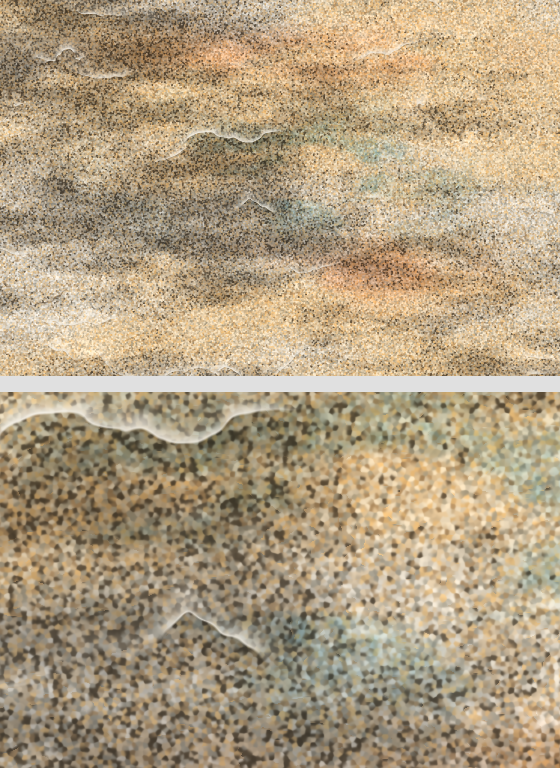
Top: the whole. Bottom: its middle third, enlarged.
Reproduce this texture procedurally as a WebGL 1 fragment shader.

```glsl
precision highp float;
// Weathered sandstone slab: speckled grains, horizontal stains and chipped white ledges.

uniform vec2 u_resolution;

#define GRAINS 250.0        // grains per canvas height
#define GRAIN_SHARPNESS 4.2 // higher gives crisper grain borders
#define GRAIN_JITTER 0.20   // brightness spread between grains
#define MINERAL_SHIFT 0.60  // how far the bands change the mineral mix
#define BAND_SHADE 0.70     // how far the bands change the brightness
#define LEDGE_DENSITY 3.6   // ledges per canvas height
#define LEDGE_WAVINESS 3.0  // how far the ledges wander
#define LEDGE_WIDTH 0.0048  // width of the white chipped rim
#define LEDGE_LIGHT 0.95    // opacity of the rim
#define CRACK_DARKNESS 0.45 // opacity of the shadow lines
#define STAIN_STRENGTH 0.85 // rust and teal tints

const vec3 DARK  = vec3(0.36, 0.31, 0.24);
const vec3 BROWN = vec3(0.65, 0.54, 0.40);
const vec3 GREY  = vec3(0.65, 0.62, 0.55);
const vec3 OCHRE = vec3(0.85, 0.71, 0.50);
const vec3 TAN   = vec3(0.80, 0.72, 0.60);
const vec3 CREAM = vec3(0.86, 0.82, 0.75);
const vec3 RIM   = vec3(0.95, 0.93, 0.89);
const vec3 CRACK = vec3(0.32, 0.25, 0.18);

float hash(vec2 p) {
  vec3 q = fract(p.xyx * 0.1031);
  q += dot(q, q.yzx + 33.33);
  return fract((q.x + q.y) * q.z);
}

float noise(vec2 p) {
  vec2 i = floor(p), f = fract(p);
  f = f * f * (3.0 - 2.0 * f);
  return mix(mix(hash(i), hash(i + vec2(1.0, 0.0)), f.x),
             mix(hash(i + vec2(0.0, 1.0)), hash(i + 1.0), f.x), f.y);
}

float fbm(vec2 p) {
  float sum = 0.0, amp = 0.533;
  for (int i = 0; i < 4; i++) {
    sum += amp * noise(p);
    p = mat2(1.9, 0.3, -0.3, 1.9) * p + 17.3;
    amp *= 0.5;
  }
  return sum;
}

// Soft round falloff around a centre
float spot(vec2 p, vec2 centre, vec2 size) {
  vec2 d = (p - centre) / size;
  return exp(-dot(d, d));
}

// Mineral colour, ordered from dark to light
vec3 mineral(float r) {
  vec3 c = mix(DARK, BROWN, step(0.08, r));
  c = mix(c, GREY, step(0.19, r));
  c = mix(c, OCHRE, step(0.34, r));
  c = mix(c, TAN, step(0.47, r));
  return mix(c, CREAM, step(0.75, r));
}

// Softly blended scattered grains; tone shifts the mix of minerals
vec3 grains(vec2 p, float tone) {
  vec4 sum = vec4(0.0);
  for (int y = -1; y <= 1; y++) {
    for (int x = -1; x <= 1; x++) {
      vec2 id = floor(p) + vec2(float(x), float(y));
      vec2 d = id + 0.1 + 0.8 * vec2(hash(id + 61.0), hash(id + 137.0)) - p;
      float shade = 1.0 + GRAIN_JITTER * (hash(id + 211.0) - 0.5);
      sum += exp(-GRAIN_SHARPNESS * dot(d, d)) * vec4(shade * mineral(hash(id + 7.0) + tone), 1.0);
    }
  }
  return sum.rgb / sum.a;
}

float ledgeHeight(vec2 p) {
  float rough = 0.10 * noise(p * vec2(24.0, 30.0)) + 0.06 * noise(p * 62.0);
  return LEDGE_DENSITY * p.y + LEDGE_WAVINESS * fbm(p * vec2(1.9, 2.9) + 5.0) + rough;
}

// x: white rim, y: dark crack, z: pale upper and dim lower side of the ledge
vec3 ledges(vec2 q) {
  vec2 e = vec2(0.004, 0.0);
  float h = ledgeHeight(q);
  vec2 g = vec2(ledgeHeight(q + e.xy) - h, ledgeHeight(q + e.yx) - h) / e.x;
  float slope = max(length(g), 2.5);
  float phase = fract(h) - 0.5;
  float s = phase / slope;
  float shown = smoothstep(0.50, 0.64, fbm(q * vec2(3.4, 6.0) + 31.0));
  float chipped = smoothstep(0.28, 0.62, noise(q * vec2(13.0, 17.0) + 53.0));
  float width = LEDGE_WIDTH * (0.2 + 1.5 * noise(q * 34.0));
  float rim = smoothstep(-0.002, 0.001, s) * exp(-max(s, 0.0) / width);
  float line = exp(-pow((s + 0.002) / 0.002, 2.0));
  float lit = smoothstep(0.2, 0.8, g.y / slope);
  float side = 1.0 - smoothstep(0.2, 0.8, g.y / slope);
  float plateau = smoothstep(-0.006, 0.006, s) * 2.0 - 1.0;
  plateau *= exp(-abs(s) / 0.035) * (1.0 - smoothstep(0.25, 0.5, abs(phase)));
  return vec3(rim * lit * chipped, line * (0.2 + side) * chipped, plateau) * shown;
}

void main() {
  vec2 uv = gl_FragCoord.xy / u_resolution;
  vec2 p = gl_FragCoord.xy / u_resolution.y;

  // Stretched bands, paler to the right and dark in the upper left
  float tone = 0.9 * (fbm(p * vec2(1.5, 7.0) + 11.0) - 0.5) + 0.7 * (fbm(p * vec2(7.0, 20.0) + 43.0) - 0.5);
  tone += 0.22 * (uv.x - 0.45) - 0.32 * spot(uv, vec2(0.05, 0.92), vec2(0.2, 0.17));
  tone += 0.25 * spot(uv, vec2(0.75, 1.0), vec2(0.4, 0.13));

  vec3 edge = max(max(ledges(p + 3.0), ledges(p + 9.7)), 0.85 * ledges(p + 16.2));
  vec3 stone = grains(p * GRAINS, MINERAL_SHIFT * clamp(tone, -0.3, 0.4));
  stone *= 1.0 + BAND_SHADE * clamp(tone, -0.35, 0.08) + 0.08 * edge.z;

  // Cool and warm drift, then rust and speckled teal stains
  float warmth = smoothstep(0.3, 0.7, fbm(p * vec2(1.8, 5.0) + 103.0));
  stone *= mix(vec3(0.99, 1.01, 1.05), vec3(1.04, 0.99, 0.90), warmth);
  float rust = spot(uv, vec2(0.55, 0.85), vec2(0.3, 0.08)) + spot(uv, vec2(0.66, 0.28), vec2(0.2, 0.08));
  rust *= smoothstep(0.25, 0.65, fbm(p * vec2(4.0, 9.0) + 71.0));
  float teal = spot(uv, vec2(0.57, 0.53), vec2(0.28, 0.17)) * smoothstep(0.42, 0.66, fbm(p * vec2(5.0, 14.0) + 87.0));
  teal *= 0.4 + 1.1 * noise(p * 110.0);
  stone *= mix(vec3(1.0), vec3(1.04, 0.86, 0.76), STAIN_STRENGTH * rust);
  stone *= mix(vec3(1.0), vec3(0.70, 0.86, 0.93), STAIN_STRENGTH * teal);

  // Ledge shadows, then pale haze and the bright chipped rims
  stone = mix(stone, CRACK, CRACK_DARKNESS * clamp(edge.y, 0.0, 1.0));
  stone = mix(stone, RIM, clamp(LEDGE_LIGHT * edge.x + 0.22 * max(edge.z, 0.0), 0.0, 1.0));
  gl_FragColor = vec4(clamp(stone, 0.0, 1.0), 1.0);
}
```
